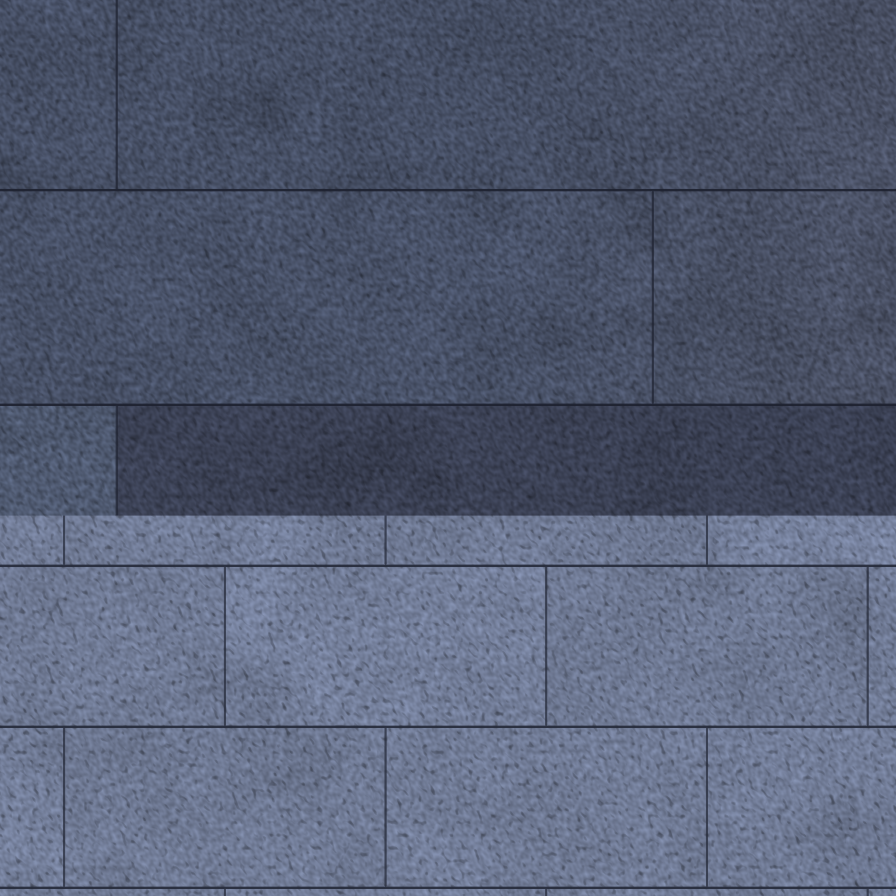
Write a WebGL 2 fragment shader that draws this texture.

```glsl
#version 300 es
precision highp float;
// Blue-grey granite: large dark slabs above a course of smaller, lighter paving slabs.
uniform vec2 u_resolution;
out vec4 fragColor;

float hash(vec2 cell) {
  uvec2 n = uvec2(ivec2(cell) + 4096) * uvec2(1597u, 3571u);
  uint h = (n.x ^ n.y) * 277803737u;
  h = (h ^ (h >> 15)) * 668265263u;
  return float((h ^ (h >> 16)) & 65535u) / 65536.0;
}

float gradientDot(vec2 cell, vec2 offset) {
  float angle = 6.28318 * hash(cell);
  return dot(vec2(cos(angle), sin(angle)), offset);
}

// Gradient noise, roughly -0.7 to 0.7
float noise(vec2 p) {
  vec2 i = floor(p), f = fract(p);
  vec2 w = f * f * f * (f * (f * 6.0 - 15.0) + 10.0);
  vec2 e = vec2(1.0, 0.0);
  float low = mix(gradientDot(i, f), gradientDot(i + e, f - e), w.x);
  float high = mix(gradientDot(i + e.yx, f - e.yx), gradientDot(i + 1.0, f - 1.0), w.x);
  return mix(low, high, w.y);
}

float fbm(vec2 p) {
  float sum = 0.0, amplitude = 1.0;
  for (int octave = 0; octave < 4; octave++) {
    sum += amplitude * noise(p);
    p = mat2(1.6, 1.2, -1.2, 1.6) * p + 17.3;
    amplitude *= 0.6;
  }
  return sum;
}

// Running bond: xy = slab index, z = joint coverage
vec3 runningBond(vec2 p, vec2 origin, vec2 size, float pixel) {
  vec2 q = (p - origin) / size;
  float row = floor(q.y);
  q.x -= 0.5 * mod(row, 2.0);
  vec2 d = abs(fract(q + 0.5) - 0.5) * size;
  vec2 joint = 1.0 - smoothstep(-0.5 * pixel, 0.5 * pixel, d - vec2(0.0012, 0.0014));
  return vec3(floor(q), max(joint.x * 0.8, joint.y));
}

void main() {
  vec2 p = gl_FragCoord.xy / u_resolution.y;
  float pixel = 1.0 / u_resolution.y;

  // Stone texture: fine speckle, dark pits and cloudy stains
  vec2 slanted = vec2(p.x + 0.35 * p.y, p.y * 0.85);
  float speckle = noise(slanted * 215.0) + 0.7 * noise(p * 120.0 + 31.0);
  float pits = smoothstep(0.12, 0.55, noise(slanted * 165.0 + 67.0));
  float clouds = fbm(p * 9.0 + 5.0);
  float stains = smoothstep(0.1, 0.8, fbm(p * vec2(5.0, 7.0) + 43.0));

  // Large dark slabs, the lowest row deeper in tone apart from its left slab
  vec3 large = runningBond(p, vec2(0.7285, 0.5482), vec2(1.1966, 0.2396), pixel);
  float lowRow = 1.0 - step(0.0, large.y);
  float deep = lowRow * step(0.1302, p.x);
  vec3 dark = mix(vec3(0.282, 0.318, 0.405), vec3(0.238, 0.262, 0.342), deep);
  dark = mix(dark, vec3(0.315, 0.358, 0.450), lowRow - deep);
  dark += vec3(0.014, 0.006, 0.0) * smoothstep(0.5, 1.0, p.x) * (1.0 - lowRow);
  dark *= 1.0 + 0.04 * (hash(large.xy) - 0.5);
  dark *= 1.0 + 0.27 * speckle - 0.16 * pits + 0.09 * clouds - 0.09 * stains;
  dark = mix(dark, vec3(0.115, 0.130, 0.185), large.z * 0.92);

  // Smaller light slabs
  vec3 small = runningBond(p, vec2(0.0716, 0.0091), vec2(0.3587, 0.1797), pixel);
  vec3 light = vec3(0.447, 0.490, 0.597) * (1.0 + 0.05 * (hash(small.xy) - 0.5));
  light *= 1.0 + 0.20 * speckle - 0.24 * pits + 0.07 * clouds - 0.07 * stains;
  light = mix(light, vec3(0.145, 0.165, 0.225), small.z * 0.92);

  float upper = smoothstep(-pixel, pixel, p.y - 0.4245);
  fragColor = vec4(clamp(mix(light, dark, upper), 0.0, 1.0), 1.0);
}
```
